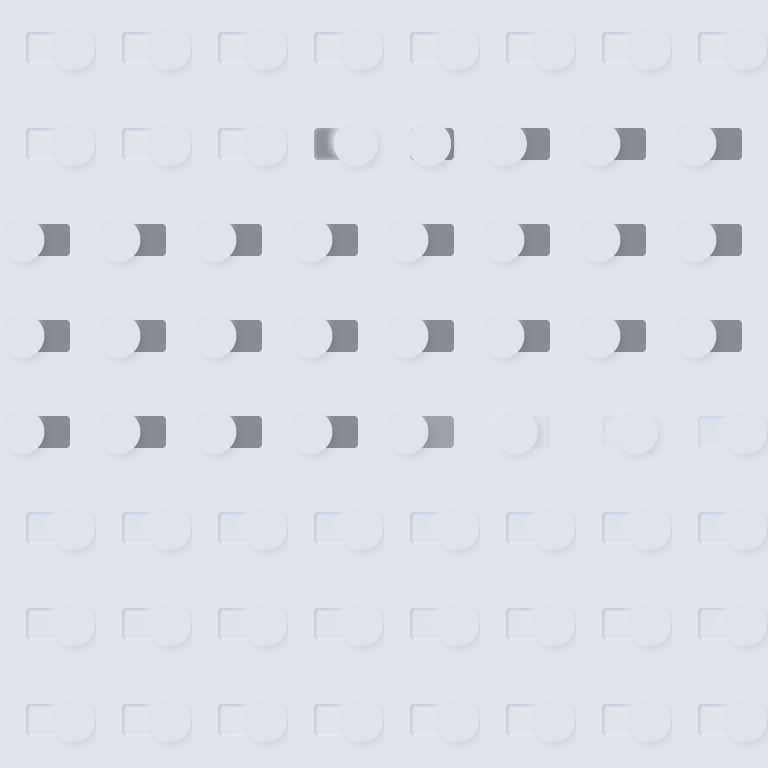
Write a WebGL 1 fragment shader that draws this pattern.

```glsl
precision highp float;
// Draws an eight by eight grid of soft embossed toggle switches, some switched on.

uniform vec2 u_resolution;

float roundedBox(vec2 p, vec2 halfSize, float radius) {
  vec2 q = abs(p) - halfSize + radius;
  return length(max(q, 0.0)) + min(max(q.x, q.y), 0.0) - radius;
}

float track(vec2 p) {
  return roundedBox(p, vec2(0.228, 0.168), 0.045);
}

// Coverage of a shape whose edge is one pixel soft
float fill(float d, float pixel) {
  return 1.0 - smoothstep(-0.5 * pixel, 0.5 * pixel, d);
}

// Coverage of a blurred shape
float blurred(float d, float blur) {
  return 1.0 - smoothstep(-blur, blur, d);
}

void main() {
  vec2 grid = 8.0 * gl_FragCoord.xy / u_resolution;
  float pixel = 8.0 / min(u_resolution.x, u_resolution.y);
  vec2 cell = floor(grid);
  vec2 p = fract(grid) - 0.5;

  // Reading order from the top left sets each switch's state
  float order = (7.0 - cell.y) * 8.0 + cell.x;
  float slide = smoothstep(10.4, 13.4, order) - smoothstep(36.0, 39.0, order);
  float darkness = smoothstep(10.0, 11.2, order) - smoothstep(35.4, 37.2, order);
  float carved = 1.0 - smoothstep(10.0, 12.0, order) + smoothstep(36.8, 40.4, order);
  float warmth = 1.0 - smoothstep(8.0, 24.0, order) + smoothstep(44.0, 62.0, order);

  vec3 surface = vec3(0.878, 0.896, 0.929);
  vec3 color = surface;

  // Track: flat fill with a carved shadow at the top left and light below
  vec3 trackColor = mix(vec3(0.863, 0.885, 0.925), vec3(0.882, 0.894, 0.910), warmth);
  trackColor = mix(trackColor, vec3(0.525, 0.545, 0.58), darkness);
  float innerLight = 1.0 - blurred(track(p - vec2(-0.018, 0.018)), 0.03);
  float innerShadow = 1.0 - blurred(track(p - vec2(0.018, -0.018)), 0.03);
  trackColor = mix(trackColor, vec3(0.93, 0.938, 0.95), 0.85 * innerLight * carved);
  trackColor = mix(trackColor, vec3(0.72, 0.765, 0.835), 0.85 * innerShadow * carved);
  color = mix(color, trackColor, fill(track(p), pixel));

  // Knob with a pale glow above and a faint shadow below
  vec2 knob = p - vec2(mix(0.26, -0.268, slide), 0.0);
  float glow = blurred(length(knob - vec2(-0.035, 0.035)) - 0.23, 0.065);
  float shade = blurred(length(knob - vec2(0.04, -0.04)) - 0.23, 0.07);
  color = mix(color, vec3(0.892, 0.907, 0.937), 0.8 * glow);
  color *= mix(vec3(1.0), vec3(0.925, 0.935, 0.955), shade);
  vec3 knobColor = mix(surface, vec3(0.872, 0.893, 0.916), 0.4 + 0.5 * warmth);
  color = mix(color, knobColor, fill(length(knob) - 0.23, pixel));

  gl_FragColor = vec4(color, 1.0);
}
```
